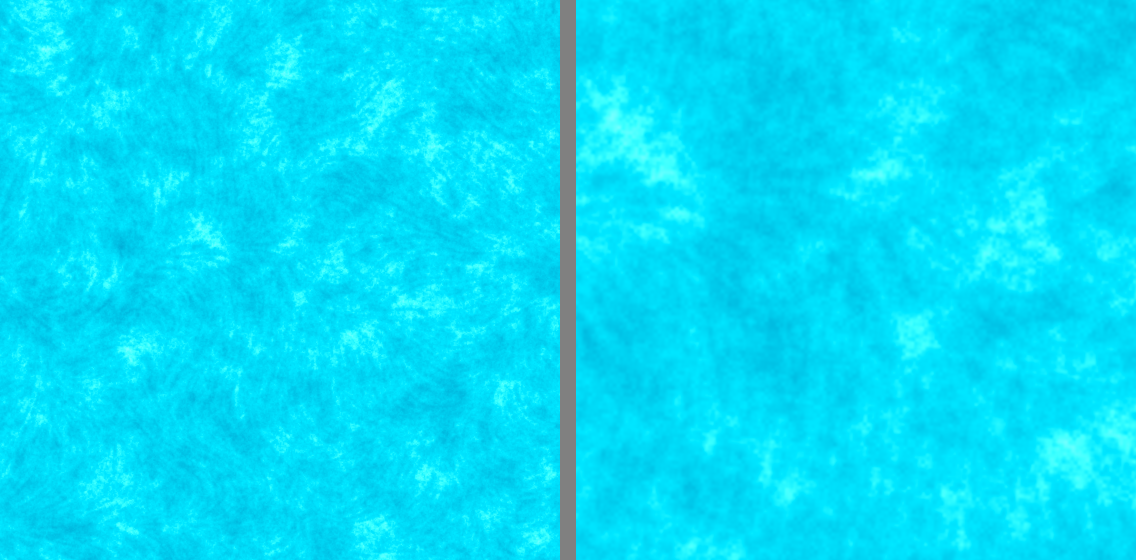
Left, the full canvas; right, a detail of the centre.
Reproduce this texture procedurally as a Shadertoy shader.

```glsl
// Bright cyan water-like mottling: rotated octaves of value noise form small
// blotches with crisp grain, and noise averaged along a slowly turning flow
// adds short, brushed streaks. A tone ramp turns the sum into colour.

const float TAU = 6.2831853;
const float NOISE_DEVIATION = 0.214;
const vec3 BASE_CYAN = vec3(0.0, 0.866, 0.977);
const vec3 TONE_STEP = vec3(0.0, 0.040, 0.029);
const vec3 FOAM_STEP = vec3(0.15, 0.022, 0.0);

// Integer hash of a lattice cell, from 0 to 1
float hash(ivec2 cell, uint seed) {
    uint h = uint(cell.x) * 1597334677u ^ uint(cell.y) * 3812015801u;
    h ^= seed * 2654435769u;
    h = (h ^ (h >> 16)) * 2146121005u;
    h = (h ^ (h >> 15)) * 2221713035u;
    return float((h ^ (h >> 16)) >> 8) / 16777216.0;
}

// Smooth value noise, centred on zero
float noise(vec2 p, uint seed) {
    ivec2 cell = ivec2(floor(p));
    vec2 f = fract(p);
    vec2 w = f * f * (3.0 - 2.0 * f);
    float low = mix(hash(cell, seed), hash(cell + ivec2(1, 0), seed), w.x);
    float high = mix(hash(cell + ivec2(0, 1), seed), hash(cell + ivec2(1, 1), seed), w.x);
    return mix(low, high, w.y) - 0.5;
}

mat2 rotation(float angle) {
    float c = cos(angle), s = sin(angle);
    return mat2(c, s, -s, c);
}

// Octave sum scaled to a standard deviation near one
float mottling(vec2 p, float frequency, float gain, uint seed) {
    mat2 turn = rotation(0.65);
    float sum = 0.0, power = 0.0, amplitude = 1.0;
    p *= frequency;
    for (uint octave = 0u; octave < 6u; octave++) {
        sum += amplitude * noise(p, seed + octave);
        power += amplitude * amplitude;
        amplitude *= gain;
        p = turn * p * 2.0 + 7.3;
    }
    return sum / (NOISE_DEVIATION * sqrt(power));
}

// Fine noise averaged along the local flow direction
float streaks(vec2 p, float frequency, float reach, uint seed) {
    float angle = TAU * (noise(p * 3.0, seed) + 0.5 * noise(p * 6.0, seed + 1u));
    vec2 flow = vec2(cos(angle), sin(angle));
    float sum = 0.0;
    for (int i = -4; i <= 4; i++) {
        vec2 point = p + flow * reach * float(i) / 4.0;
        sum += noise(point * frequency, seed + 2u);
    }
    return sum / (9.0 * 0.1);
}

// Cyan shades that clip to pale foam in the brightest tones
vec3 waterColor(float tone) {
    float foam = max(tone - 1.0, 0.0);
    return clamp(BASE_CYAN + TONE_STEP * tone + FOAM_STEP * foam, 0.0, 1.0);
}

void mainImage(out vec4 fragColor, in vec2 fragCoord) {
    vec2 uv = fragCoord / iResolution.y;
    float tone = 0.98 * mottling(uv, 13.5, 0.84, 11u);
    tone += 0.36 * streaks(uv, 190.0, 0.016, 41u);
    fragColor = vec4(waterColor(tone), 1.0);
}
```
